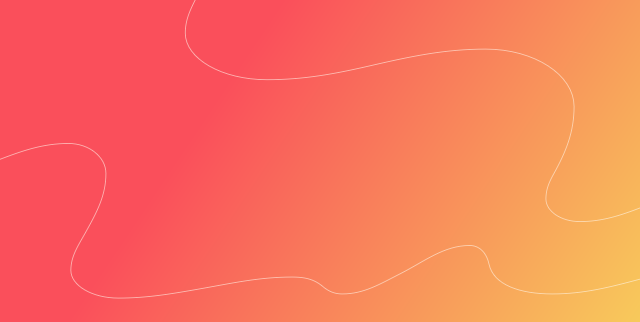
Write a Shadertoy shader that draws this background.

```glsl
// Diagonal red-to-yellow gradient crossed by two thin, pale winding lines.

// Curve nodes: x, y, heading in degrees (canvas is 100 wide, 50.5 high).
const vec3 upperPath[10] = vec3[10](
    vec3(30.6, 50.7, -117.), vec3(28.95, 45.3, -90.), vec3(41.7, 38., 0.),
    vec3(57.9, 40.2, 13.), vec3(75.9, 42.8, 0.), vec3(89.7, 33.8, -90.),
    vec3(86.5, 23.2, -119.), vec3(85.3, 19.3, -90.), vec3(90.6, 15.75, 0.),
    vec3(100.3, 18., 21.));

const vec3 lowerPath[15] = vec3[15](
    vec3(-.3, 25.4, 21.), vec3(10.7, 28., 0.), vec3(16.55, 23.3, -90.),
    vec3(13.4, 14.1, -119.), vec3(11.07, 8.1, -90.), vec3(18.5, 3.75, 0.),
    vec3(31.25, 5.2, 10.), vec3(45.6, 7.05, 0.), vec3(50.4, 5.6, -40.),
    vec3(53.5, 4.4, 0.), vec3(62.5, 7.55, 27.), vec3(73.4, 12., 0.),
    vec3(76.4, 9.1, -78.), vec3(86.3, 4.4, 0.), vec3(100.3, 6.8, 15.));

vec2 heading(float degrees) {
    return vec2(cos(radians(degrees)), sin(radians(degrees)));
}

float segmentDistance(vec2 p, vec2 a, vec2 b) {
    vec2 ab = b - a;
    return length(p - a - ab * clamp(dot(p - a, ab) / dot(ab, ab), 0., 1.));
}

// Distance to a cubic Bezier whose handles follow the node headings.
float curveDistance(vec2 p, vec3 from, vec3 to) {
    vec2 startDir = heading(from.z), endDir = heading(to.z);
    vec2 chord = to.xy - from.xy;
    float reach = mix(.55, .35, dot(startDir, endDir));
    vec2 h1 = from.xy + startDir * dot(startDir, chord) * reach;
    vec2 h2 = to.xy - endDir * dot(endDir, chord) * reach;

    float nearest = 1e3;
    vec2 previous = from.xy;
    for (int i = 1; i <= 16; i++) {
        float t = float(i) / 16., s = 1. - t;
        vec2 point = s * s * s * from.xy + 3. * s * s * t * h1
                   + 3. * s * t * t * h2 + t * t * t * to.xy;
        nearest = min(nearest, segmentDistance(p, previous, point));
        previous = point;
    }
    return nearest;
}

void mainImage(out vec4 fragColor, in vec2 fragCoord) {
    vec2 uv = fragCoord / iResolution.xy;

    // Background: flat red at the upper left, then a ramp to yellow
    float ramp = clamp((uv.x - .443 + .337 * (1. - uv.y)) / .93, 0., 1.);
    vec3 color = mix(vec3(.98, .31, .358), vec3(.97, .81, .355), ramp);

    // Winding lines
    vec2 p = uv * vec2(100., 50.5);
    float d = 1e3;
    for (int i = 0; i < 9; i++)
        d = min(d, curveDistance(p, upperPath[i], upperPath[i + 1]));
    for (int i = 0; i < 14; i++)
        d = min(d, curveDistance(p, lowerPath[i], lowerPath[i + 1]));

    float pixel = 100. / iResolution.x;
    float line = clamp((.065 - d) / pixel + .5, 0., 1.);
    fragColor = vec4(mix(color, vec3(1., .97, .93), .6 * line), 1.);
}
```
